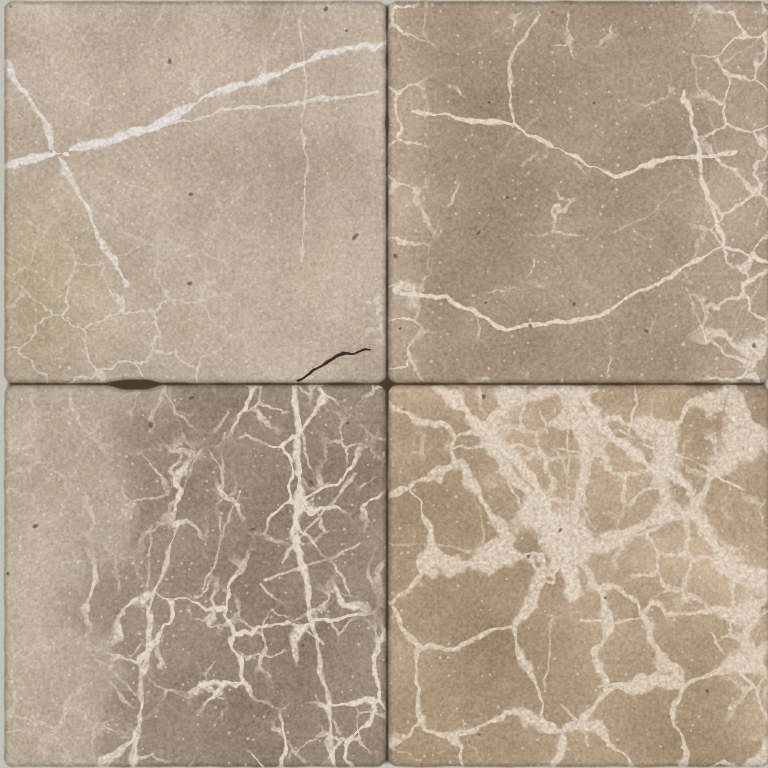
A Shadertoy shader for this texture:

```glsl
vec2 hash2(vec2 p) {
  vec3 q = fract(p.xyx * vec3(.1031, .103, .0973));
  q += dot(q, q.yzx + 33.33);
  return fract((q.xx + q.yz) * q.zy);
}

float slope(vec2 i, vec2 f, vec2 e) { return dot(hash2(i + e) * 2. - 1., f - e); }

// Gradient noise, roughly -0.5 to 0.5
float noise(vec2 p) {
  vec2 i = floor(p), f = p - i, u = f * f * (3. - 2. * f), e = vec2(1, 0);
  return mix(mix(slope(i, f, e.yy), slope(i, f, e), u.x),
             mix(slope(i, f, e.yx), slope(i, f, e.xx), u.x), u.y);
}

float fbm(vec2 p) {
  float sum = 0., amp = 1.;
  for (int i = 0; i < 4; i++, amp *= .5) {
    sum += amp * noise(p);
    p = mat2(1.6, 1.2, -1.2, 1.6) * p + 5.3;
  }
  return sum;
}

float stroke(float d, float w) {
  return 1. - smoothstep(.4 * w, w + .5 / iResolution.y, d);
}

// Net of lines along the borders of warped cells
float cracks(vec2 p, float scale, float w) {
  p *= scale;
  p += .35 * vec2(fbm(p * 1.4), fbm(p * 1.4 + 17.));
  vec2 near = vec2(9);
  for (int k = 0; k < 9; k++) {
    vec2 c = floor(p) + vec2(k % 3, k / 3) - 1.;
    float d = length(c + hash2(c) - p);
    near = d < near.x ? vec2(d, near.x) : vec2(near.x, min(near.y, d));
  }
  return stroke((near.y - near.x) / scale, w);
}

float segment(vec2 p, vec2 a, vec2 b) {
  vec2 ab = b - a, ap = p - a;
  return length(ap - ab * clamp(dot(ap, ab) / dot(ab, ab), 0., 1.));
}

// Bent vein with uneven width
float vein(vec2 p, vec2 a, vec2 b, vec2 c, float w) {
  float d = min(segment(p, a, b), segment(p, b, c));
  return stroke(d, w * (1. + 1.8 * noise(p * 42.)));
}

// Thin straight fractures scattered over one tile
float hairlines(vec2 p, vec2 corner, float slant) {
  float v = 0.;
  for (float i = 0.; i < 16.; i++) {
    vec2 h = hash2(corner * 37. + i * 3.1 + 2.), a = corner + .5 * h;
    float angle = slant + 2.4 * fract(h.x * 17. + h.y * 5.) - 1.2;
    vec2 b = a + (.06 + .16 * h.y) * vec2(cos(angle), sin(angle));
    v = max(v, (.4 + .5 * h.x) * stroke(segment(p, a, b), .0019));
  }
  return v * smoothstep(-.4, .1, noise(p * 25.));
}

// Round spots in a share of the grid cells
float spots(vec2 p, float grid, float share, float radius) {
  vec2 c = floor(p * grid), h = hash2(c + 71.);
  vec2 center = (c + .3 + .4 * hash2(c + 13.)) / grid;
  return step(h.x, share) * stroke(length(p - center), radius * (.5 + h.y));
}

void mainImage(out vec4 fragColor, in vec2 fragCoord) {
  vec2 uv = fragCoord / iResolution.xy, q = uv - vec2(.004, 0), id = step(.5, q);
  float cloud = fbm(uv * 7. + id * 9.), patchy = fbm(uv * 13. + 31.);
  vec2 p = uv + .011 * vec2(fbm(uv * 15.), fbm(uv * 15. + 40.));
  p += .004 * vec2(noise(uv * 75.), noise(uv * 75. + 9.));
  vec3 stone, veinColor = vec3(.88, .825, .76);
  float v;

  if (id.x < .5 && id.y > .5) {
    // Pale stone with one long vein and a crossing one
    stone = vec3(.745, .68, .605);
    stone -= vec3(.04, .04, .07) * smoothstep(.15, .0, length(uv - vec2(.03, .63)));
    veinColor = vec3(.88, .86, .84);
    v = vein(p, vec2(-.02, .775), vec2(.2, .833), vec2(.25, .865), .0065);
    v = max(v, vein(p, vec2(.25, .865), vec2(.38, .915), vec2(.52, .95), .0045));
    v += .7 * vein(p, vec2(.18, .825), vec2(.27, .853), vec2(.49, .88), .0025);
    v += .8 * vein(p, vec2(.01, .92), vec2(.08, .79), vec2(.16, .63), .0042);
    v += .5 * vein(p, vec2(.393, .97), vec2(.398, .8), vec2(.392, .66), .002);
    float corner = smoothstep(.28, .08, length(uv - vec2(.13, .5)));
    v += .55 * cracks(uv, 15., .004) * max(corner, .7 * smoothstep(.15, .4, patchy));
    v += .35 * hairlines(p, vec2(0, .5), 1.8);
  } else if (id.y > .5) {
    // Brown stone with large outlined cells
    stone = vec3(.65, .58, .505);
    v = vein(p, vec2(.54, .855), vec2(.67, .835), vec2(.8, .77), .003);
    v += vein(p, vec2(.8, .77), vec2(.87, .795), vec2(.96, .8), .003);
    v += vein(p, vec2(.52, .62), vec2(.58, .615), vec2(.65, .57), .0034);
    v += vein(p, vec2(.65, .57), vec2(.78, .59), vec2(.94, .68), .003);
    v += vein(p, vec2(1, .66), vec2(.94, .68), vec2(.89, .88), .003);
    v += .8 * vein(p, vec2(.7, .98), vec2(.66, .92), vec2(.67, .835), .0024);
    float rim = max(smoothstep(.58, .52, uv.x), smoothstep(.87, .95, uv.x));
    v += cracks(uv, 16., .005) * max(.85 * rim, .7 * smoothstep(.1, .4, patchy));
    v += .45 * hairlines(p, vec2(.5), 1.2);
    stone += .05 * rim;
  } else if (id.x < .5) {
    // Pale side fading to a dark, finely shattered one
    float dark = smoothstep(.08, .23, uv.x + .2 * cloud);
    stone = mix(vec3(.74, .68, .605), vec3(.59, .525, .46), dark);
    v = max(cracks(uv, 10., .0065), .75 * cracks(uv + 3., 22., .005) * smoothstep(-.1, .25, patchy));
    v *= smoothstep(-.35, .15, fbm(uv * 9. + 3.));
    v = max(v, hairlines(p, vec2(0), 1.5)) * mix(.4, 1., dark);
    v += vein(p, vec2(.385, .5), vec2(.39, .3), vec2(.4, .22), .0065);
    v += .8 * vein(p, vec2(.4, .22), vec2(.42, .12), vec2(.44, 0), .004);
    v += .8 * vein(p, vec2(.23, .32), vec2(.195, .2), vec2(.17, 0), .004);
  } else {
    // Warm stone with broad veins and a fractured band
    float flood = smoothstep(.3, -.1, abs(uv.x + uv.y - 1.2) - .2 * cloud);
    stone = vec3(.665, .58, .485) + .1 * flood;
    v = .8 * cracks(uv + 5., 8., max(.005, .01 + .016 * flood + .03 * patchy));
    v = max(v, .7 * cracks(uv, 20., .007) * smoothstep(.2, .7, patchy + flood));
    v = max(v, .9 * vein(p, vec2(.57, .5), vec2(.7, .37), vec2(.75, .23), .011));
    v = max(v, .9 * vein(p, vec2(.75, .5), vec2(.8, .43), vec2(.9, .36), .01));
    v = max(v, hairlines(p, vec2(.5, 0), 2.4));
  }

  // Clouding, veins, grain and pits
  float grain = noise(uv * 170.) + noise(uv * 290.);
  vec3 color = stone + .08 * cloud + .03 * patchy + .035 * noise(uv * 60.);
  color = mix(color, veinColor, clamp(v * (1. + .3 * grain), 0., 1.)) + .08 * grain;
  color = mix(color, vec3(.87, .83, .78), .6 * spots(uv, 95., .12, .0017));
  color = mix(color, vec3(.3, .25, .2), .6 * spots(p, 34., .025, .0026));
  color = mix(color, vec3(.24, .19, .15), vein(p, vec2(.39, .503), vec2(.445, .54), vec2(.48, .546), .002));

  // Rounded tile edges, worn and chipped along the joints
  vec2 box = abs(q - id * .5 - .25) - .2365, middle = abs(q - .5);
  float edge = length(max(box, 0.)) + min(max(box.x, box.y), 0.) - .012;
  edge += .0015 * fbm(uv * 28.);
  edge += .006 * smoothstep(.03, .0, segment(uv, vec2(.165, .495), vec2(.185, .495)));
  color *= 1. - .2 * smoothstep(-.007, .0, edge);
  float inner = smoothstep(.02, .012, min(middle.x, middle.y));
  inner *= smoothstep(.497, .488, max(middle.x, middle.y));
  vec3 joint = mix(vec3(.77, .76, .72), vec3(.29, .24, .19), inner);
  color = mix(color, joint, smoothstep(-.0015, .0015, edge));
  fragColor = vec4(color, 1);
}
```
